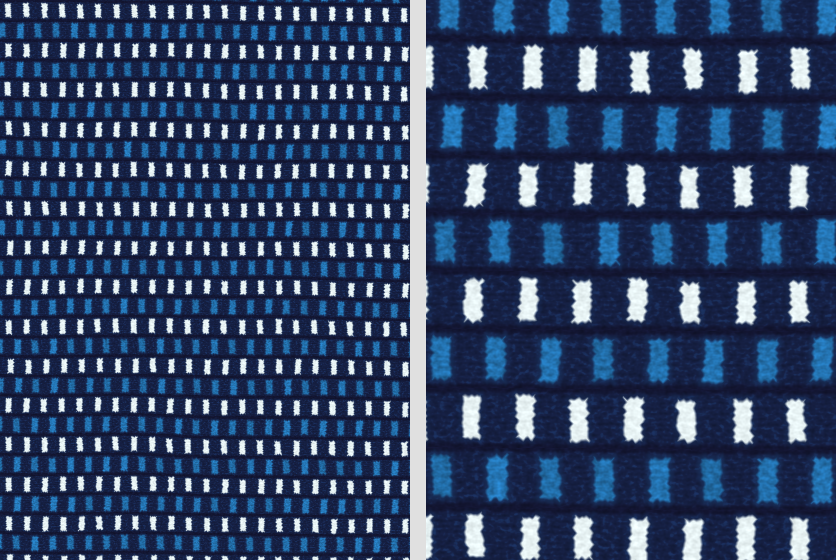
Left: the whole. Right: its middle third, enlarged.
Write a WebGL 1 fragment shader that draws this pattern.

```glsl
precision highp float;
// Woven navy cloth with staggered rows of frayed white and blue dashes.
uniform vec2 u_resolution;

const vec2 CELLS = vec2(22.78, 28.44);  // dashes across, rows down
const float THREADS = 11.0;             // weft threads in one row
const vec3 NAVY = vec3(0.085, 0.125, 0.265);
const vec3 SEAM = vec3(0.068, 0.070, 0.170);
const vec3 GLOW = vec3(0.100, 0.210, 0.390);
const vec3 BLUE = vec3(0.140, 0.455, 0.700);
const vec3 WHITE = vec3(0.920, 0.965, 0.970);

float hash(vec2 p) {
  vec3 q = fract(vec3(p.xyx) * 0.1031);
  q += dot(q, q.yzx + 33.33);
  return fract((q.x + q.y) * q.z);
}

vec2 gradientAt(vec2 p) {
  float angle = 6.2832 * hash(p);
  return vec2(cos(angle), sin(angle));
}

// Gradient noise, roughly -0.7 to 0.7
float noise(vec2 p) {
  vec2 i = floor(p);
  vec2 f = p - i;
  vec2 w = f * f * f * (f * (f * 6.0 - 15.0) + 10.0);
  vec2 e = vec2(1.0, 0.0);
  float low = mix(dot(gradientAt(i), f),
                  dot(gradientAt(i + e.xy), f - e.xy), w.x);
  float high = mix(dot(gradientAt(i + e.yx), f - e.yx),
                   dot(gradientAt(i + e.xx), f - e.xx), w.x);
  return mix(low, high, w.y);
}

float boxDistance(vec2 p, vec2 halfSize) {
  vec2 d = abs(p) - halfSize;
  return length(max(d, 0.0)) + min(max(d.x, d.y), 0.0);
}

// Slight sag and slant of the cloth, in cell units
vec2 clothWarp(vec2 uv) {
  float sag = 0.16 * noise(uv * vec2(3.0, 4.0) + 7.3);
  float sway = 0.12 * noise(uv * vec2(2.0, 9.0) + 21.7);
  return vec2(sway, sag - 0.22 * (uv.x - 0.5));
}

// Distance to a dash whose sides fray along the weft threads
float dashDistance(vec2 p, vec2 halfSize, vec2 weave, float fray) {
  float side = noise(vec2(sign(p.x) * 5.0 + floor(weave.x / 8.0) * 3.7, weave.y));
  float tip = noise(vec2(weave.x * 1.3, sign(p.y) * 4.3 + weave.y * 0.2));
  return boxDistance(p, halfSize + fray * vec2(side, tip));
}

vec3 clothGround(float rowY, vec2 weave, float grain) {
  float rib = 0.5 + 0.5 * cos(6.2832 * weave.y);
  float seam = smoothstep(0.36, 0.48, abs(rowY) + 0.05 * noise(weave * 0.6));
  vec3 color = mix(NAVY, SEAM, 0.75 * seam);
  color = mix(color, GLOW, 0.45 * smoothstep(0.08, 0.5, grain) * (1.0 - seam));
  return color * (0.95 + 0.08 * rib + 0.28 * grain);
}

void main() {
  vec2 uv = gl_FragCoord.xy / u_resolution;
  uv.y = 1.0 - uv.y;
  float pixel = CELLS.y / u_resolution.y;

  // Rows alternate white and blue; blue sits near the half step
  vec2 grid = uv * CELLS + clothWarp(uv);
  grid.y -= 0.13;
  float row = floor(grid.y);
  float isBlue = mod(row, 2.0);
  grid.x -= isBlue * mix(0.60, 0.38, uv.y);
  grid.x += 0.10 * (hash(vec2(row + 40.0, 3.0)) - 0.5);

  // Local dash frame with a little variation in place, lean and size
  vec2 id = vec2(floor(grid.x), row);
  vec2 local = grid - id - 0.5;
  float vary = hash(id + 61.0);
  vec2 place = local - vec2(0.05, 0.06) * (vec2(vary, hash(id + 17.0)) - 0.5);
  place.x += 0.10 * (vary - 0.5) * place.y;
  vec2 halfSize = vec2(mix(0.158, 0.172, isBlue), 0.350 + 0.03 * (vary - 0.5));

  // Pile and thread texture
  vec2 weave = grid * vec2(8.0, THREADS);
  float grain = noise(weave * vec2(0.9, 1.1)) + 0.5 * noise(weave * 2.1 + 11.0);

  float d = dashDistance(place, halfSize, weave, 0.075);
  float soft = 0.025 + 0.6 * pixel;
  float cover = 1.0 - smoothstep(-soft, soft, d);
  float halo = 1.0 - smoothstep(0.0, 0.14, d);

  vec3 color = clothGround(local.y, weave, grain);
  color = mix(color, GLOW, halo * mix(0.35, 0.60, isBlue));
  vec3 blueYarn = BLUE * (0.98 + 0.16 * (vary - 0.5) + 0.28 * grain);
  vec3 whiteYarn = WHITE * (0.99 + 0.10 * grain);
  color = mix(color, mix(whiteYarn, blueYarn, isBlue), cover);
  gl_FragColor = vec4(clamp(color, 0.0, 1.0), 1.0);
}
```
